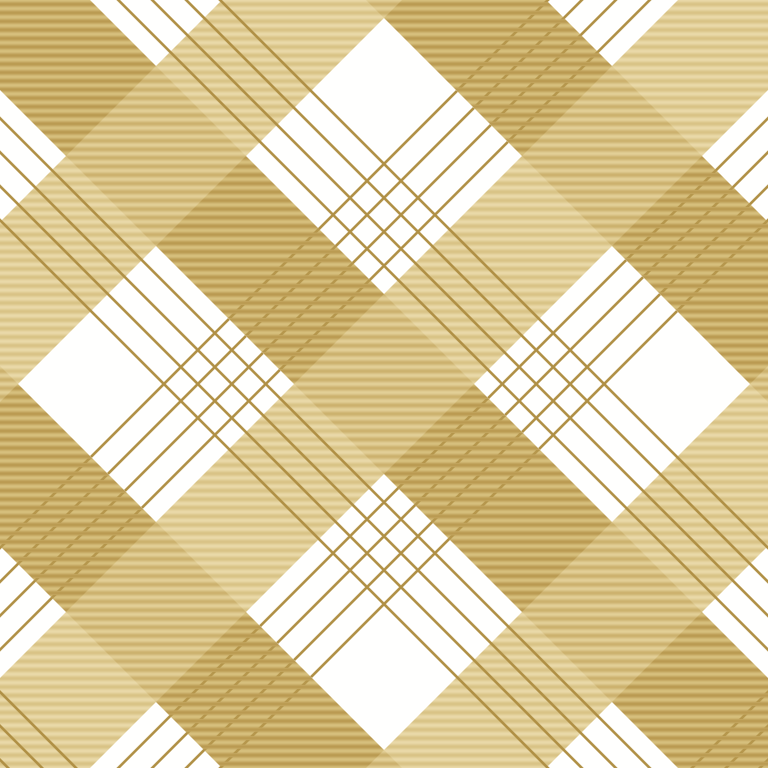
Give the GLSL for this pattern, as a WebGL 2 fragment shader.

```glsl
#version 300 es
precision highp float;
// Diagonal gold plaid on white: two crossing sets of bands and four-line pinstripes.
// Both diagonal axes are folded about their mirror lines, so one band profile
// serves every repeat; fine horizontal ribs shade the coloured areas.

uniform vec2 u_resolution;
out vec4 outColor;

// Layout, measured along x + y and x - y in canvas heights
const float REPEAT = 1.1875;       // full mirrored repeat
const float BAND_HALF = 0.1172;    // half width of a coloured band
const float LINE_FIRST = 0.1540;   // first pinstripe from the band centre
const float LINE_STEP = 0.0442;
const float LINE_COUNT = 4.0;
const float LINE_HALF = 0.0024;
const float LINE_LIMIT = -0.711;   // pinstripes are left out above this
const float RIB_COUNT = 90.0;      // horizontal ribs over the height
const float DASH_OPACITY = 0.85;

const vec3 WHITE = vec3(1.00, 1.00, 0.995);
const vec3 LIGHT_HIGH = vec3(0.915, 0.850, 0.660);
const vec3 LIGHT_LOW = vec3(0.850, 0.765, 0.525);
const vec3 MID_HIGH = vec3(0.885, 0.810, 0.590);
const vec3 MID_LOW = vec3(0.800, 0.695, 0.430);
const vec3 DARK_HIGH = vec3(0.840, 0.750, 0.490);
const vec3 DARK_LOW = vec3(0.730, 0.605, 0.320);
const vec3 LINE_COLOR = vec3(0.690, 0.565, 0.270);

// Distance to the nearest band centre, mirrored halfway between alternate bands
vec2 foldAxes(vec2 axes) {
    return abs(mod(axes + 0.5 * REPEAT, REPEAT) - 0.5 * REPEAT);
}

// Coverage of the coloured bands, at both ends of the folded range
vec2 bandMask(vec2 folded, float soft) {
    vec2 toCentre = min(folded, 0.5 * REPEAT - folded);
    return 1.0 - smoothstep(-soft, soft, toCentre - BAND_HALF);
}

// Coverage of the evenly spaced pinstripes
vec2 lineMask(vec2 folded, float soft) {
    vec2 index = clamp(round((folded - LINE_FIRST) / LINE_STEP), 0.0, LINE_COUNT - 1.0);
    vec2 gap = abs(folded - LINE_FIRST - index * LINE_STEP);
    return 1.0 - smoothstep(-soft, soft, gap - LINE_HALF);
}

void main() {
    vec2 uv = gl_FragCoord.xy / u_resolution.y;
    vec2 p = uv - 0.5 * vec2(u_resolution.x / u_resolution.y, 1.0);
    float soft = 1.0 / u_resolution.y;

    // Diagonal axes: x grows down and right, y grows down and left
    vec2 axes = vec2(p.x - p.y, -p.x - p.y);
    vec2 folded = foldAxes(axes);
    vec2 band = bandMask(folded, soft);
    vec2 line = lineMask(folded, soft) * step(LINE_LIMIT, axes);

    // Ribbed cloth colours
    float rib = 0.5 + 0.5 * cos(6.28318 * RIB_COUNT * uv.y);
    vec3 light = mix(LIGHT_LOW, LIGHT_HIGH, rib);
    vec3 mid = mix(MID_LOW, MID_HIGH, rib);
    vec3 dark = mix(DARK_LOW, DARK_HIGH, rib);

    // Band weave: light one way, dark the other, middle tone where they cross
    vec3 color = mix(mix(WHITE, light, band.x), mix(dark, mid, band.x), band.y);

    // Pinstripes run solid over white and light cloth, broken by ribs on dark cloth
    float dash = mix(1.0, DASH_OPACITY * smoothstep(0.2, 0.7, rib), band.y);
    color = mix(color, LINE_COLOR, max(line.y, line.x * dash));

    outColor = vec4(color, 1.0);
}
```
